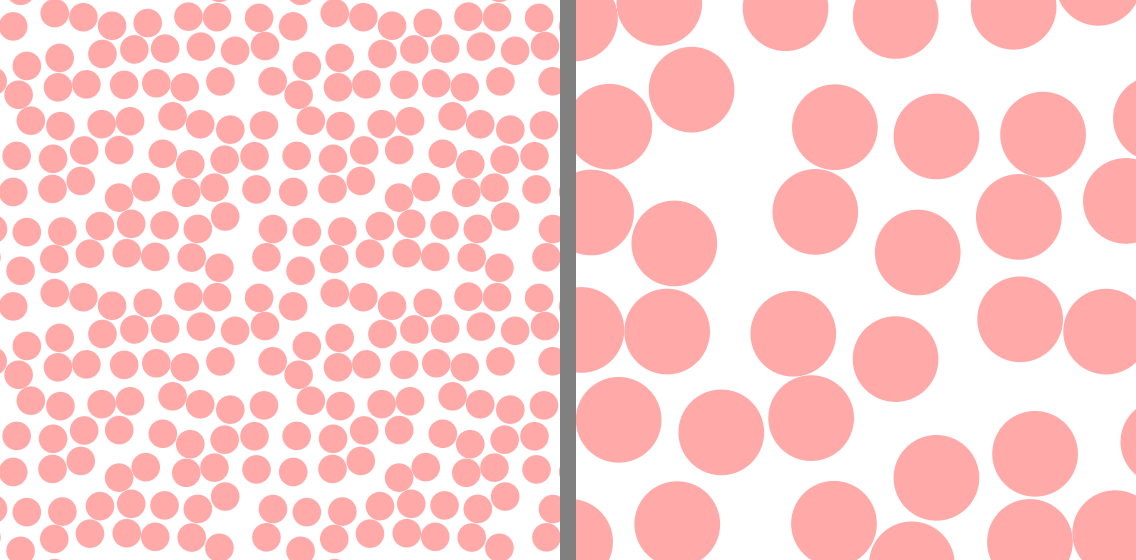
Left, the full canvas; right, a detail of the centre.
Reproduce this pattern procedurally as a Shadertoy shader.

```glsl
const float RADIUS = 0.408;  // disc radius in grid cells
const int REACH = 4;         // cells known on each side of the current one
const int SPAN = 2 * REACH + 1;

vec2 place[SPAN * SPAN];     // disc centres, relative to the current cell
vec2 before[SPAN * SPAN];    // the same, before the running round of slides

int slot(ivec2 offset) {
    return (offset.y + REACH) * SPAN + offset.x + REACH;
}

// Two random values from 0 to 1
vec2 random2(int seed) {
    uvec2 h = uvec2(seed, seed + 7919) * 1597334673u;
    h = (h ^ (h >> 15u)) * 2246822519u;
    h ^= h >> 13u;
    return vec2(h & 65535u) / 65535.0;
}

// Random seed of a cell, repeating every 8 cells
int cellSeed(ivec2 cell) {
    cell &= 7;
    return cell.y * 8 + cell.x;
}

// Loose rows, each shifted sideways, with a small jitter per disc
vec2 startOffset(ivec2 cell) {
    float rowShift = (random2((cell.y & 7) + 900).x - 0.5) * 0.6;
    return vec2(rowShift, 0.0) + (random2(cellSeed(cell)) - 0.5) * 0.18;
}

// Slide a disc in a random direction until it meets a neighbour
vec2 slide(ivec2 offset, int seed) {
    vec2 rnd = random2(seed);
    vec2 dir = vec2(cos(6.2832 * rnd.x), sin(6.2832 * rnd.x));
    vec2 from = before[slot(offset)];
    float travel = 0.42;
    for (int k = 0; k < 9; k++) {
        ivec2 n = ivec2(k % 3, k / 3) - 1;
        vec2 gap = before[slot(offset + n)] - from;
        float toward = dot(gap, dir);
        float dist2 = dot(gap, gap);
        // Diagonal neighbours move too: stop at the line halfway between
        float halfway = (0.5 * dist2 - RADIUS * sqrt(dist2)) / max(toward, 1e-4);
        // Side neighbours rest: stop at contact
        float h = toward * toward - dist2 + 4.0 * RADIUS * RADIUS;
        float contact = h > 0.0 ? toward - sqrt(h) : 9.0;
        float limit = ((n.x + n.y) & 1) == 0 ? halfway : contact;
        if (toward > 1e-4) travel = min(travel, max(limit, 0.0));
    }
    return from + dir * travel * (0.7 + 0.28 * rnd.y);
}

void mainImage(out vec4 fragColor, in vec2 fragCoord) {
    // 16 cells span the canvas
    float cellsPerPixel = 16.0 / iResolution.y;
    vec2 p = fragCoord * cellsPerPixel;
    ivec2 cell = ivec2(floor(p));
    p -= vec2(cell) + 0.5;

    for (int i = 0; i < SPAN * SPAN; i++) {
        ivec2 offset = ivec2(i % SPAN, i / SPAN) - REACH;
        place[i] = vec2(offset) + startOffset(cell + offset);
    }

    // Rounds of slides on alternating checkerboard cells
    for (int round = 0; round < 3; round++) {
        before = place;
        int r = 3 - round;
        for (int y = -r; y <= r; y++) {
            int parity = (cell.x + cell.y + y - r + round) & 1;
            for (int x = -r + parity; x <= r; x += 2) {
                ivec2 offset = ivec2(x, y);
                int seed = cellSeed(cell + offset) + 100 * (round + 1);
                place[slot(offset)] = slide(offset, seed);
            }
        }
    }

    // Signed distance to the nearest disc
    float dist = 9.0;
    for (int k = 0; k < 9; k++) {
        vec2 centre = place[slot(ivec2(k % 3, k / 3) - 1)];
        dist = min(dist, length(p - centre) - RADIUS);
    }

    float cover = clamp(0.5 - dist / cellsPerPixel, 0.0, 1.0);
    vec3 white = vec3(1.0);
    vec3 pink = vec3(1.0, 0.664, 0.664);
    fragColor = vec4(mix(white, pink, cover), 1.0);
}
```
